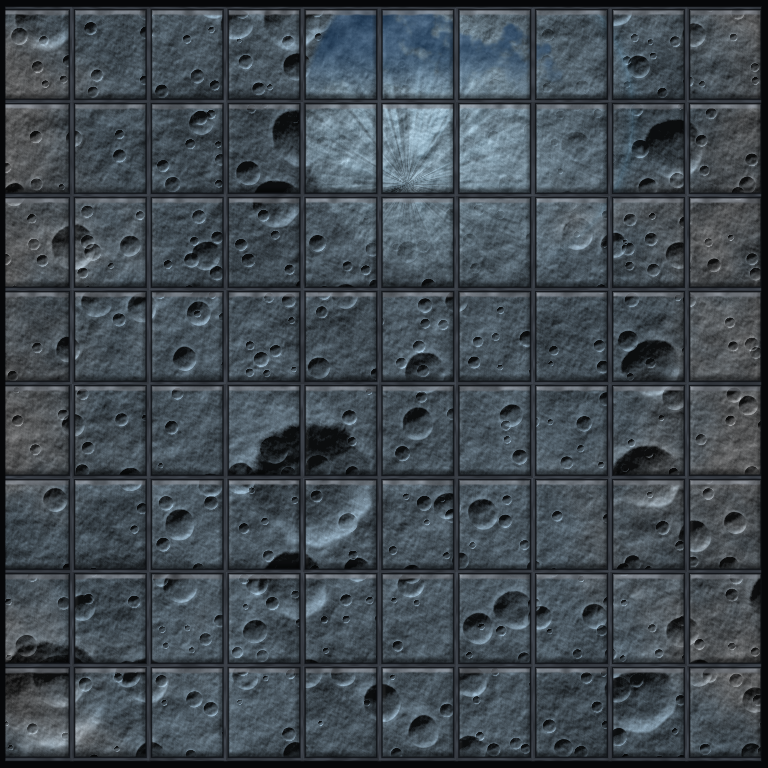
A WebGL 2 fragment shader for this texture:

```glsl
#version 300 es
precision highp float;
// Cratered lunar ground seen through a grid of 10 by 8 bevelled stone tiles.
// Noise relief and hashed crater layers run on across the tiles; a pale blue
// rayed disc lights the upper right, and worn bevels frame each tile.
uniform vec2 u_resolution;
out vec4 outColor;

// Grid, in units of the canvas
const vec2 PITCH = vec2(0.1001, 0.1224);
const vec2 ORIGIN = vec2(-0.0065, 0.0105);
const vec2 FRAME_MIN = vec2(0.007, 0.009);
const vec2 FRAME_MAX = vec2(0.991, 0.991);
const float BAR = 0.0026;      // half width of the grey bar
const float GROOVE = 0.0058;   // half width with its dark sides
const float BEVEL = 0.0062;    // height of the lit upper edge

// Ground and light
const vec2 LIGHT = vec2(-0.42, 0.907);
const vec3 GREAT_CRATER = vec3(0.405, 0.372, 0.080);   // centre, radius
const vec3 CORNER_CRATER = vec3(0.068, 0.095, 0.074);
const vec3 DISC = vec3(0.610, 0.850, 0.222);
const vec2 RAY_CENTRE = vec2(0.53, 0.76);

// Colours
const vec3 INK = vec3(0.045, 0.055, 0.07);
const vec3 BAR_GREY = vec3(0.22, 0.24, 0.27);
const vec3 BEVEL_GREY = vec3(0.50, 0.52, 0.55);
const vec3 SLATE_TINT = vec3(0.87, 1.02, 1.13);
const vec3 DUST_TINT = vec3(0.99, 1.0, 1.01);
const vec3 ICE = vec3(0.64, 0.76, 0.83);
const vec3 DEEP_BLUE = vec3(0.06, 0.17, 0.29);

float hash(vec2 p) {
    vec3 q = fract(vec3(p.xyx) * 0.1031);
    q += dot(q, q.yzx + 33.33);
    return fract((q.x + q.y) * q.z);
}

float noise(vec2 p) {
    vec2 i = floor(p), f = fract(p);
    f = f * f * (3.0 - 2.0 * f);
    return mix(mix(hash(i), hash(i + vec2(1, 0)), f.x),
               mix(hash(i + vec2(0, 1)), hash(i + vec2(1, 1)), f.x), f.y);
}

float fbm(vec2 p) {
    float sum = 0.0, amp = 0.5;
    for (int i = 0; i < 6; i++) {
        sum += amp * noise(p);
        p = mat2(1.6, 1.2, -1.2, 1.6) * p + 7.3;
        amp *= 0.55;
    }
    return sum;
}

// Light added or taken by one bowl: shaded near wall, lit far wall and rim
float craterShade(vec2 q, float warp) {
    float d = length(q) * (1.0 + warp);
    if (d > 1.7) return 0.0;
    float toLight = dot(q, LIGHT);
    float inside = 1.0 - smoothstep(0.93, 1.04, d);
    float shadow = smoothstep(-0.05, 0.6, toLight) * inside;
    float wall = smoothstep(0.1, 0.9, -toLight) * smoothstep(0.45, 0.9, d) * inside;
    float rim = exp(-pow((d - 1.05) * 8.0, 2.0)) * (0.35 + 0.3 * abs(toLight));
    float apron = (1.0 - smoothstep(1.0, 1.7, d)) * (1.0 - inside);
    return 0.30 * wall - 0.23 * shadow - 0.03 * inside + 0.10 * rim + 0.04 * apron * toLight;
}

// One hashed crater at most in each cell of a layer
float craterLayer(vec2 p, float cells, float chance, float warp) {
    vec2 g = p * cells, home = floor(g);
    float sum = 0.0;
    for (int y = -1; y <= 1; y++)
    for (int x = -1; x <= 1; x++) {
        vec2 id = home + vec2(x, y), key = id + cells * 3.7;
        if (hash(key) > chance) continue;
        vec2 centre = id + 0.2 + 0.6 * vec2(hash(key + 17.1), hash(key + 41.7));
        float radius = mix(0.10, 0.29, hash(key + 73.9));
        sum += craterShade((g - centre) / radius, warp);
    }
    return sum;
}

void main() {
    vec2 p = gl_FragCoord.xy / u_resolution;
    float px = 1.0 / min(u_resolution.x, u_resolution.y);
    vec2 grid = (p - ORIGIN) / PITCH, tile = floor(grid);
    vec2 low = fract(grid) * PITCH, high = PITCH - low;
    float tileHash = hash(tile + 5.0);

    // Rough ground, lit by its slope towards the light
    float broad = fbm(p * 7.0 + 3.0), rough = fbm(p * 42.0);
    float slope = rough - fbm(p * 42.0 + LIGHT * 0.13);
    float grain = noise(p * 290.0) - 0.5;
    float tone = 0.31 + 0.16 * (broad - 0.55) + 0.12 * (rough - 0.55)
               + 0.75 * slope + 0.06 * grain + 0.05 * (tileHash - 0.5);

    // Craters from great to tiny
    float warp = 0.22 * (noise(p * 38.0) - 0.5) + 0.10 * (rough - 0.55);
    float bowls = craterShade((p - GREAT_CRATER.xy) / GREAT_CRATER.z, warp)
                + craterShade((p - CORNER_CRATER.xy) / CORNER_CRATER.z, warp);
    for (int i = 0; i < 3; i++)
        bowls += craterLayer(p, 6.5 * exp2(float(i) * 1.1), 0.66 - 0.12 * float(i), warp);
    vec2 fromDisc = p - DISC.xy;
    float disc = 1.0 - smoothstep(DISC.z - 0.012, DISC.z, length(fromDisc));
    tone += clamp(bowls, -0.27, 0.34) * (1.0 - 0.55 * disc);
    float dusty = smoothstep(0.30, 0.60, abs(p.x - 0.48) + 0.5 * (broad - 0.55));
    vec3 color = max(tone, 0.05) * mix(SLATE_TINT, DUST_TINT, dusty);

    // Pale disc with rays, a thin limb and blue sea at its top
    vec2 ray = p - RAY_CENTRE;
    float streak = noise(vec2(atan(ray.y, ray.x) * 26.0, length(ray) * 9.0));
    float glow = exp(-dot(p - vec2(0.545, 0.84), p - vec2(0.545, 0.84)) * 42.0);
    float ice = disc * glow * (0.42 + 0.55 * streak + 0.8 * (rough - 0.5));
    color = mix(color, ICE + 0.9 * slope, clamp(ice, 0.0, 0.9));
    float sea = disc * smoothstep(0.86, 0.95, p.y) * smoothstep(0.46, 0.53, broad + 0.12 * rough - 0.07);
    color = mix(color, DEEP_BLUE + 0.25 * rough * rough, 0.75 * sea);
    float limb = exp(-abs(length(fromDisc) - DISC.z + 0.008) * 160.0);
    color += vec3(0.05, 0.10, 0.13) * limb * smoothstep(0.08, 0.2, fromDisc.x);

    // Worn bevels: lit above, shaded below and to the right
    float wear = noise(p * 85.0 + tileHash * 9.0);
    float lit = 1.0 - smoothstep(BEVEL - 0.002, BEVEL + px, high.y - GROOVE * 0.7 + 0.002 * wear);
    color = mix(color, BEVEL_GREY * (0.65 + 0.6 * wear), 0.75 * lit);
    float side = min(low.x, high.x) - GROOVE;
    color += 0.07 * wear * (1.0 - smoothstep(0.0, 0.004, low.x - GROOVE));
    color *= 0.55 + 0.45 * smoothstep(0.0, 0.008, low.y - GROOVE);
    color *= 0.75 + 0.25 * smoothstep(0.0, 0.005, high.x - GROOVE);

    // Dark grooves with a grey bar, inside a black frame
    float toLine = min(side + GROOVE, min(low.y, high.y + 0.0012));
    color = mix(INK, color, smoothstep(GROOVE - 0.0015 - px, GROOVE - 0.0015 + px, toLine));
    float bar = 1.0 - smoothstep(BAR - px, BAR + px, toLine);
    color = mix(color, BAR_GREY * (0.8 + 0.4 * wear), bar);
    vec2 inset = min(p - FRAME_MIN, FRAME_MAX - p);
    color = mix(INK * 0.5, color, smoothstep(-px, px, min(inset.x, inset.y)));
    outColor = vec4(clamp(color, 0.0, 1.0), 1.0);
}
```
